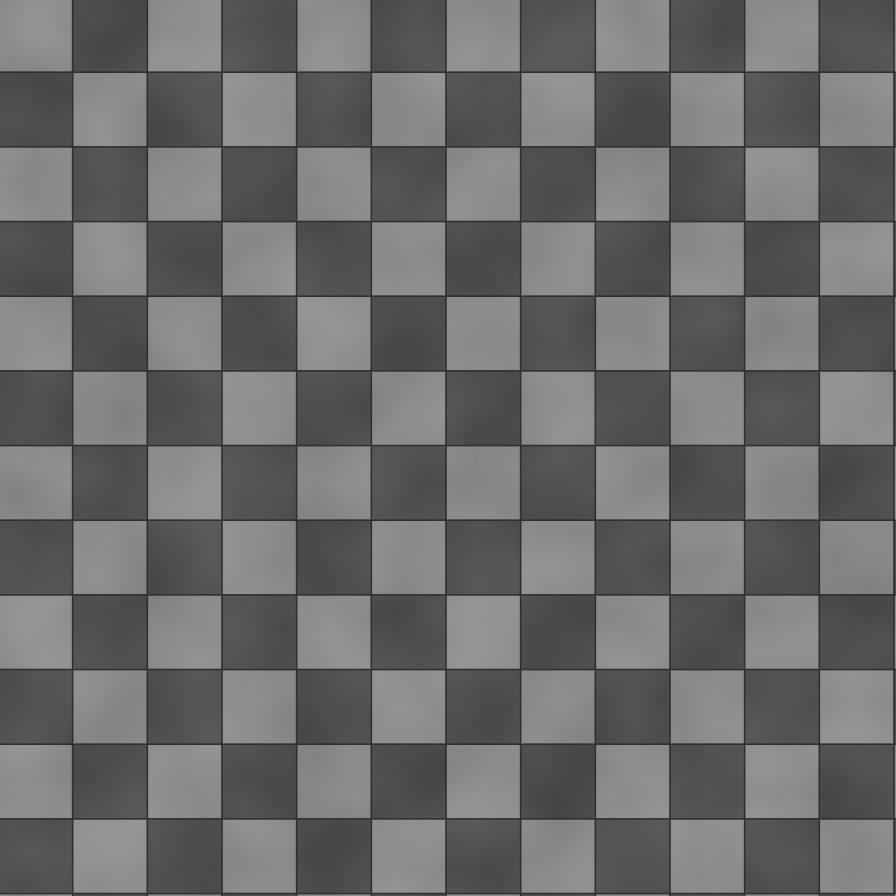
Write a three.js fragment shader that draws this pattern.

```glsl
// Checkerboard floor of 12 by 12 grey tiles, parted by thin dark joints.
// Parity of the cell picks the tone; gradient noise clouds the surface
// and a hash shifts each tile a little lighter or darker.
varying vec2 vUv;

float hash(vec2 p) {
  vec3 q = fract(p.xyx * 0.1031);
  q += dot(q, q.yzx + 33.33);
  return fract((q.x + q.y) * q.z);
}

// Dot product of a random unit gradient with the offset from its corner
float cornerSlope(vec2 corner, vec2 offset) {
  float angle = 6.2832 * hash(corner);
  return dot(vec2(cos(angle), sin(angle)), offset);
}

float gradientNoise(vec2 p) {
  vec2 i = floor(p);
  vec2 f = p - i;
  vec2 u = f * f * f * (f * (f * 6.0 - 15.0) + 10.0);
  vec2 e = vec2(1.0, 0.0);
  return mix(
    mix(cornerSlope(i, f), cornerSlope(i + e.xy, f - e.xy), u.x),
    mix(cornerSlope(i + e.yx, f - e.yx), cornerSlope(i + e.xx, f - e.xx), u.x),
    u.y);
}

void main() {
  // Tile grid, set slightly off the canvas edges
  vec2 grid = vUv * 12.0 + vec2(0.027, -0.033);
  vec2 tile = floor(grid);
  float isLight = mod(tile.x + tile.y, 2.0);

  // Cloudy wear and tone shift per tile
  float clouds = gradientNoise(grid * 0.85 + 41.0)
               + 0.4 * gradientNoise(grid * 1.7 + 87.0);
  float shift = hash(tile + 19.0) - 0.5;
  float tone = mix(0.312, 0.55, isLight) + 0.06 * clouds + 0.022 * shift;
  tone = clamp(tone, mix(0.265, 0.5, isLight), mix(0.35, 0.585, isLight));

  // Joints, smoothed over one pixel
  vec2 toJoint = abs(fract(grid + 0.5) - 0.5);
  vec2 cover = clamp((0.011 - toJoint) / fwidth(grid) + 0.5, 0.0, 1.0);
  tone = mix(tone, 0.19, max(cover.x, cover.y));

  gl_FragColor = vec4(vec3(tone), 1.0);
}
```
